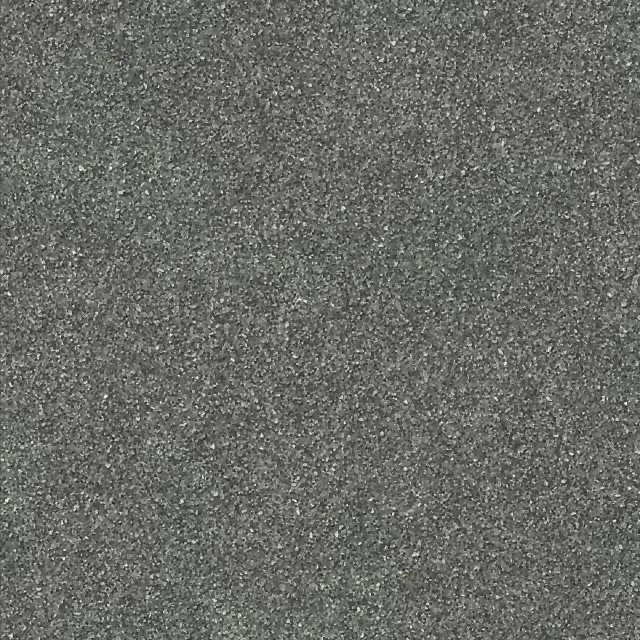
Give the GLSL for this texture, as a WebGL 1 fragment shader.

```glsl
precision highp float;
// Fine grey asphalt: packed mineral grains, pale chips with shadows, faint mottling.

uniform vec2 u_resolution;

// Feature sizes, in cells across the canvas
const float FINE_CELLS = 240.0;
const float MEDIUM_CELLS = 150.0;
const float CHIP_CELLS = 108.0;
const float MOTTLE_CELLS = 5.0;

// Strength of each layer, in standard deviations of tone
const float FINE_AMOUNT = 0.88;
const float MEDIUM_AMOUNT = 0.30;
const float MOTTLE_AMOUNT = 0.032;
const float SHADOW_DEPTH = 0.95;

const float GRAIN_SHARPNESS = 5.5;
const float HALO_STRENGTH = 0.78;
const float CHIP_SHARE = 0.45;
const float CHIP_ROUGHNESS = 0.09;
const float CHIP_SOFTNESS = 0.13;
const float TAN_SHARE = 0.003;
const vec2 SHADOW_OFFSET = vec2(0.18, -0.20);

// Tone curve and colours
const float MEDIAN_TONE = 0.399;
const float CONTRAST = 0.355;
const vec3 STONE_TINT = vec3(1.0, 1.006, 0.962);
const vec3 TAN_TINT = vec3(1.12, 0.96, 0.75);
const vec3 MOSS_TINT = vec3(0.995, 1.006, 0.995);
const vec3 VIOLET_TINT = vec3(1.004, 0.998, 1.006);

vec3 hash3(vec2 cell) {
  vec3 h = fract(vec3(cell.xyx) * vec3(0.1031, 0.1030, 0.0973));
  h += dot(h, h.yxz + 33.33);
  return fract((h.xxy + h.yzz) * h.zyx);
}

// Smooth lattice noise with roughly zero mean and unit deviation
float valueNoise(vec2 p) {
  vec2 cell = floor(p);
  vec2 f = fract(p);
  f = f * f * (3.0 - 2.0 * f);
  float low = mix(hash3(cell).x, hash3(cell + vec2(1.0, 0.0)).x, f.x);
  float high = mix(hash3(cell + vec2(0.0, 1.0)).x, hash3(cell + 1.0).x, f.x);
  return (mix(low, high, f.y) - 0.5) * 4.6;
}

// Packed irregular grains set off against their neighbourhood; unit deviation
float packedGrains(vec2 p) {
  vec2 home = floor(p);
  vec2 grains = vec2(0.0);
  vec2 halo = vec2(0.0, 0.05);
  for (int y = -1; y <= 1; y++) {
    for (int x = -1; x <= 1; x++) {
      vec2 cell = home + vec2(float(x), float(y));
      vec3 h = hash3(cell);
      vec2 d = p - cell - h.xy;
      float grain = 2.0 * h.z - 1.0;
      vec2 entry = vec2(grain * (0.6 + 0.4 * abs(grain)), 1.0);
      grains += entry * exp(-GRAIN_SHARPNESS * dot(d, d));
      halo += entry * max(0.0, 1.0 - dot(d, d));
    }
  }
  return (grains.x / grains.y - HALO_STRENGTH * halo.x / halo.y) * 3.9;
}

// Coverage of a rotated ellipse
float ellipse(vec2 d, vec2 axis, float radius, float stretch, float edge) {
  vec2 q = vec2(dot(d, axis) / stretch, dot(d, vec2(-axis.y, axis.x)) * stretch);
  return 1.0 - smoothstep(-edge, edge, length(q) - radius);
}

// Scattered chips: x = coverage, y = tone, z = shadow, w = tan share
vec4 scatterChips(vec2 p, float edge) {
  vec2 home = floor(p);
  vec4 chips = vec4(0.0);
  for (int y = -1; y <= 1; y++) {
    for (int x = -1; x <= 1; x++) {
      vec2 cell = home + vec2(float(x), float(y));
      vec3 place = hash3(cell + 311.0);
      vec3 form = hash3(cell + 727.0);
      float present = step(place.z, CHIP_SHARE);
      vec2 d = p - cell - mix(vec2(0.1), vec2(0.9), place.xy);
      float angle = form.x * 6.2832;
      vec2 axis = vec2(cos(angle), sin(angle));
      float radius = mix(0.15, 0.38, form.y * form.y * form.y);
      float stretch = mix(1.0, 1.4, form.z);
      float cover = present * ellipse(d, axis, radius, stretch, edge);
      float shade = present * ellipse(d - SHADOW_OFFSET, axis, radius * 1.2, stretch, edge * 1.3);
      float tone = mix(0.8, 2.1, fract(form.z * 7.0 + form.x));
      float isTan = step(fract(form.x * 13.0 + form.y), TAN_SHARE);
      chips.xyw = mix(chips.xyw, vec3(1.0, tone, isTan), cover);
      chips.z = max(chips.z, shade);
    }
  }
  return chips;
}

void main() {
  float side = min(u_resolution.x, u_resolution.y);
  vec2 uv = gl_FragCoord.xy / side;

  // Broad and cloudy variation
  float tone = 0.0;
  float frequency = MOTTLE_CELLS;
  float amount = MOTTLE_AMOUNT;
  for (int i = 0; i < 4; i++) {
    tone += amount * valueNoise(uv * frequency + float(i) * 37.0);
    frequency *= 2.15;
    amount *= 1.22;
  }

  // Grain bed, then shadows and rough-edged chips on top
  tone += FINE_AMOUNT * packedGrains(uv * FINE_CELLS);
  tone += MEDIUM_AMOUNT * packedGrains(uv * MEDIUM_CELLS + 153.0);
  vec2 chipPoint = uv * CHIP_CELLS;
  vec2 rough = vec2(valueNoise(chipPoint * 2.3), valueNoise(chipPoint * 2.3 + 57.0));
  float edge = max(CHIP_SOFTNESS, 0.7 * CHIP_CELLS / side);
  vec4 chips = scatterChips(chipPoint + CHIP_ROUGHNESS * rough, edge);
  tone -= SHADOW_DEPTH * chips.z * (1.0 - chips.x);
  tone = mix(tone, chips.y + 0.4 * tone, chips.x);

  float hue = smoothstep(-1.5, 1.5, valueNoise(uv * 7.0 + 91.0));
  vec3 tint = STONE_TINT * mix(MOSS_TINT, VIOLET_TINT, hue);
  tint *= mix(vec3(1.0), TAN_TINT, chips.w * chips.x);
  float brightness = min(MEDIAN_TONE * exp(CONTRAST * tone), 0.94);
  gl_FragColor = vec4(clamp(brightness * tint, 0.0, 1.0), 1.0);
}
```
